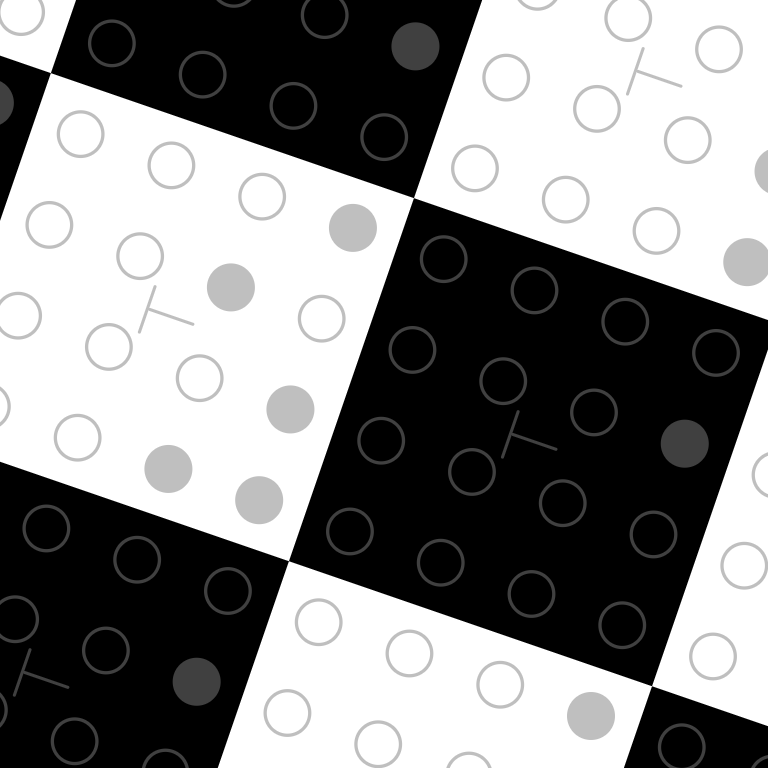
A WebGL 2 fragment shader for this pattern:

```glsl
#version 300 es
precision highp float;
// Tilted black and white checkerboard, two tiles across the canvas. Each tile
// holds a 4 by 4 grid of rings, some filled at random in its two right columns,
// and a small sideways T at its centre. All shapes are distance functions.

uniform vec2 u_resolution;
out vec4 outColor;

float hash(vec2 p) {
    return fract(sin(dot(p, vec2(127.1, 311.7))) * 43758.5453);
}

float segment(vec2 p, vec2 a, vec2 b) {
    vec2 ab = b - a;
    return length(p - a - ab * clamp(dot(p - a, ab) / dot(ab, ab), 0.0, 1.0));
}

// Coverage of a shape from its signed distance, one pixel soft
float cover(float d, float pixel) {
    return clamp(0.5 - d / pixel, 0.0, 1.0);
}

void main() {
    // Tile space: one unit per tile, turned by 19 degrees about a tile corner
    float pixel = 2.0 / u_resolution.y;
    vec2 p = gl_FragCoord.xy / u_resolution.y - vec2(0.539, 0.742);
    float c = cos(radians(19.0)), s = sin(radians(19.0));
    vec2 board = 2.0 * vec2(c * p.x - s * p.y, s * p.x + c * p.y);
    vec2 tile = floor(board);
    vec2 local = board - tile;

    // Checkerboard, blended to mid grey on the tile borders
    float white = 1.0 - mod(tile.x + tile.y, 2.0);
    vec2 toEdge = 0.5 - abs(local - 0.5);
    float inside = clamp(0.5 + min(toEdge.x, toEdge.y) / pixel, 0.5, 1.0);
    float shade = mix(1.0 - white, white, inside);
    float ink = mix(0.25, 0.75, white);

    // Rings, with filled dots only in the two right columns
    vec2 dot4 = floor(board * 4.0);
    float column = floor(local.x * 4.0);
    float chance = column < 2.0 ? 0.0 : column < 3.0 ? 0.3 : 0.55;
    float radius = length(fract(board * 4.0) - 0.5) / 4.0;
    float ring = abs(radius - 0.058) - 0.0043;
    float shape = hash(dot4) < chance ? radius - 0.0625 : ring;

    // Sideways T: an upright bar with a stem to the right
    vec2 q = local - 0.5;
    float bar = segment(q, vec2(-0.0625, -0.0625), vec2(-0.0625, 0.0625));
    float stem = segment(q, vec2(-0.0625, 0.002), vec2(0.0625, 0.002));
    shape = min(shape, min(bar, stem) - 0.004);

    outColor = vec4(vec3(mix(shade, ink, cover(shape, pixel))), 1.0);
}
```
